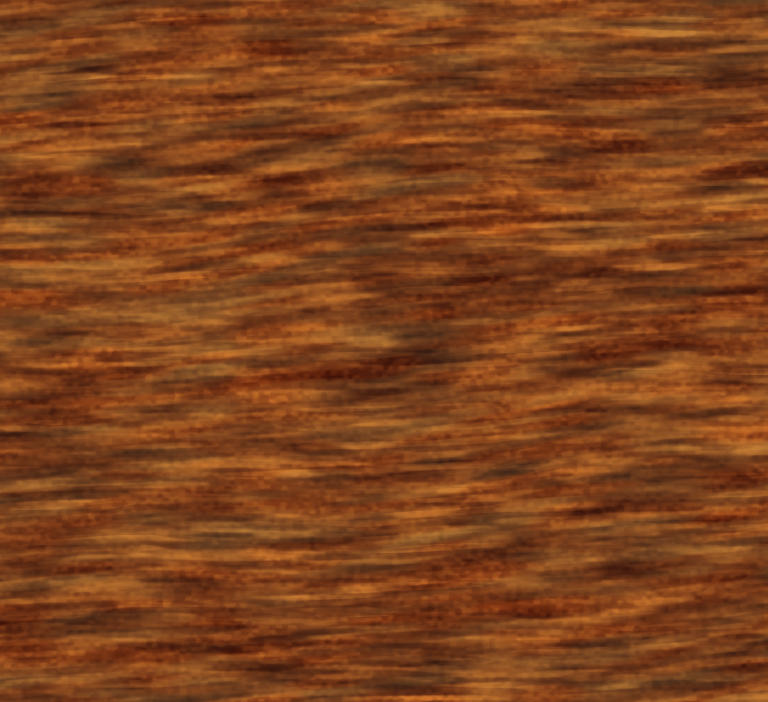
Reproduce this texture procedurally as a Shadertoy shader.

```glsl
const vec3 DARK_WOOD = vec3(0.305, 0.140, 0.070);
const vec3 MID_WOOD = vec3(0.482, 0.247, 0.109);
const vec3 LIGHT_WOOD = vec3(0.690, 0.402, 0.162);
const vec3 OLIVE_SHIFT = vec3(-0.012, 0.011, 0.012);

vec3 hash3(vec2 cell, float seed) {
    vec3 p = fract(vec3(cell.xyx + seed * 17.3) * vec3(0.1031, 0.1030, 0.0973));
    p += dot(p, p.yxz + 33.33);
    return fract((p.xxy + p.yzz) * p.zyx);
}

// Soft cellular noise, centred on zero with a spread of about one
float softCells(vec2 p, vec2 scale, float seed) {
    vec2 q = p * scale + 40.0;
    vec2 base = floor(q);
    vec2 local = q - base;
    float total = 0.0;
    float weightSum = 0.0;
    for (int y = -1; y <= 1; y++) {
        for (int x = -1; x <= 1; x++) {
            vec2 offset = vec2(x, y);
            vec3 rnd = hash3(base + offset, seed);
            vec2 d = offset + mix(vec2(0.15), vec2(0.85), rnd.xy) - local;
            float weight = exp(-5.5 * dot(d, d));
            total += weight * rnd.z;
            weightSum += weight;
        }
    }
    return 4.7 * (total / weightSum - 0.5);
}

// Bends the fibres gently upwards to the right
vec2 bendGrain(vec2 p, float tilt, float bend) {
    float wave = sin(5.3 * p.x + 6.0 * p.y) + 0.5 * sin(11.0 * p.x - 9.0 * p.y + 1.7);
    return vec2(p.x, p.y - tilt * p.x - bend * wave);
}

vec3 woodColor(float tone) {
    vec3 end = tone < 0.0 ? DARK_WOOD : LIGHT_WOOD;
    return mix(MID_WOOD, end, 0.5 * min(abs(tone), 2.8));
}

void mainImage(out vec4 fragColor, in vec2 fragCoord) {
    vec2 p = fragCoord / iResolution.y;
    vec2 grain = bendGrain(p, 0.08, 0.009);
    vec2 flatGrain = bendGrain(p, 0.03, 0.004);

    // Streaks from broad to fine
    float tone = 0.14 * softCells(grain, vec2(4.0, 22.0), 1.0);
    tone += 0.53 * softCells(grain, vec2(9.0, 68.0), 2.0);
    tone += 0.50 * softCells(flatGrain, vec2(14.0, 120.0), 3.0);
    tone += 0.26 * softCells(flatGrain, vec2(30.0, 170.0), 9.0);

    // Olive and reddish areas, with coarser speckle in the red
    float hue = 0.55 * softCells(grain, vec2(6.0, 32.0), 4.0)
              + 0.75 * softCells(grain, vec2(12.0, 75.0), 5.0);
    float redness = smoothstep(0.2, -1.6, hue);
    float speckle = softCells(p, vec2(125.0, 165.0), 6.0);
    tone += mix(0.18, 0.32, redness) * speckle - 0.22 * (redness - 0.3);

    // Thin bright fibres and short dark flecks
    float fibre = smoothstep(0.9, 1.9, softCells(flatGrain, vec2(7.0, 105.0), 7.0));
    float fleck = smoothstep(1.1, 2.0, softCells(grain, vec2(10.0, 56.0), 8.0));
    tone += 0.9 * fibre - 0.75 * fleck;

    vec3 color = woodColor(tone) + OLIVE_SHIFT * hue;
    fragColor = vec4(clamp(color, 0.0, 1.0), 1.0);
}
```
